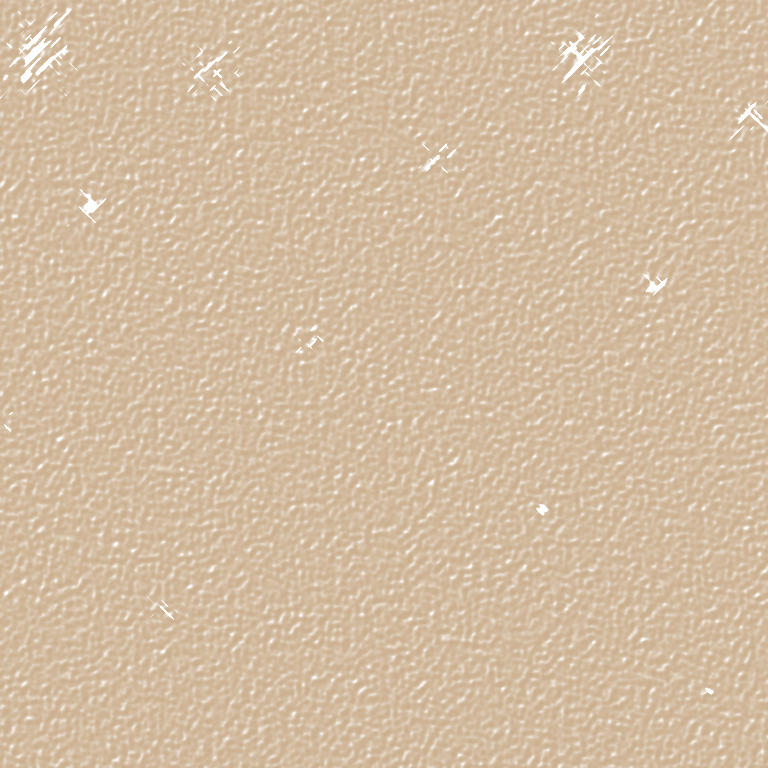
A WebGL 2 fragment shader for this texture:

```glsl
#version 300 es
precision highp float;
// Sand-coloured embossed plaster with glossy specks and patches of white diagonal scratches.

uniform vec2 u_resolution;
out vec4 fragColor;

// Colours
const vec3 SAND = vec3(0.81, 0.71, 0.59);
const vec3 WHITE = vec3(1.0);

// Grain relief
const float GRAIN_CELLS = 100.0;             // coarse grain cells across the canvas
const float FINE_RATIO = 1.35;               // fine grain frequency against coarse
const float FINE_WEIGHT = 0.7;
const vec2 LIGHT_DIR = vec2(-0.64, 0.77);
const float EMBOSS_STEP = 0.25;              // half distance between height samples, in cells
const float SLOPE_SPREAD = 0.36;             // typical slope, used to normalise

// Tone curve: share of white = GAIN * exp(RISE * slope) + OFFSET
const float TONE_GAIN = 0.206;
const float TONE_RISE = 0.58;
const float TONE_OFFSET = -0.13;

// Scratches
const int PATCHES = 12;
const float PATCH_SMALL = 0.014;
const float PATCH_LARGE = 0.05;
const vec2 STREAK_CELLS = vec2(50.0, 300.0); // along and across a scratch
const float SCRATCH_COVER = 0.55;
const float SCRATCH_SOFT = 0.12;

// Integer hash of a lattice point, two values in 0..1
vec2 hash2(vec2 cell, uint seed) {
    uvec2 v = uvec2(ivec2(cell)) + uvec2(seed, seed * 7919u);
    v = v * 1664525u + 1013904223u;
    v.x += v.y * 1664525u;
    v.y += v.x * 1664525u;
    v ^= v >> 16u;
    v.x += v.y * 1664525u;
    v.y += v.x * 1664525u;
    v ^= v >> 16u;
    return vec2(v >> 8u) / 16777216.0;
}

vec2 fade(vec2 f) {
    return f * f * f * (f * (f * 6.0 - 15.0) + 10.0);
}

float cornerRamp(vec2 cell, vec2 corner, vec2 f, uint seed) {
    float angle = 6.2832 * hash2(cell + corner, seed).x;
    return dot(vec2(cos(angle), sin(angle)), f - corner);
}

float gradientNoise(vec2 p, uint seed) {
    vec2 cell = floor(p), f = fract(p), w = fade(f);
    float low = mix(cornerRamp(cell, vec2(0, 0), f, seed), cornerRamp(cell, vec2(1, 0), f, seed), w.x);
    float high = mix(cornerRamp(cell, vec2(0, 1), f, seed), cornerRamp(cell, vec2(1, 1), f, seed), w.x);
    return mix(low, high, w.y);
}

float valueNoise(vec2 p, uint seed) {
    vec2 cell = floor(p), w = fade(fract(p));
    float low = mix(hash2(cell, seed).x, hash2(cell + vec2(1, 0), seed).x, w.x);
    float high = mix(hash2(cell + vec2(0, 1), seed).x, hash2(cell + vec2(1, 1), seed).x, w.x);
    return mix(low, high, w.y);
}

// Plaster height from two grain layers, the fine one turned to hide the lattice
float grainHeight(vec2 p) {
    mat2 turn = mat2(0.8, 0.6, -0.6, 0.8);
    return gradientNoise(p, 11u) + FINE_WEIGHT * gradientNoise(turn * p * FINE_RATIO + 17.3, 23u);
}

// Turns canvas axes so that x runs up-right and y runs up-left
vec2 toDiagonal(vec2 p) {
    return vec2(p.x + p.y, p.y - p.x) * 0.7071;
}

// Scratch density for the up-right (x) and up-left (y) strokes
vec2 scratchDensity(vec2 uv) {
    vec2 density = vec2(0.0);
    for (int i = 0; i < PATCHES; i++) {
        float t = float(i) / float(PATCHES - 1);
        float spread = fract(0.09 + float(i) * 0.618);
        vec2 centre = vec2(mix(spread, smoothstep(0.0, 1.0, spread), 0.6), 0.94 - 0.85 * pow(t, 1.7));
        centre += 0.03 * (hash2(vec2(i, 5), 3u) - 0.5);
        float size = mix(PATCH_SMALL, PATCH_LARGE, pow(1.0 - t, 3.0));
        vec2 q = toDiagonal(uv - centre) / size;
        vec2 along = q * vec2(0.7, 1.3), cross = q * vec2(1.3, 0.7);
        vec2 strength = vec2(mix(1.0, 0.7, t), mix(0.6, 1.0, t));
        density = max(density, strength * exp(-vec2(dot(along, along), dot(cross, cross))));
    }
    return density;
}

void main() {
    vec2 uv = gl_FragCoord.xy / min(u_resolution.x, u_resolution.y);

    // Embossed grain
    vec2 p = uv * GRAIN_CELLS;
    vec2 reach = LIGHT_DIR * EMBOSS_STEP;
    float slope = (grainHeight(p - reach) - grainHeight(p + reach)) / SLOPE_SPREAD;
    float shine = min(TONE_GAIN * exp(TONE_RISE * slope) + TONE_OFFSET, 1.0);
    vec3 colour = mix(SAND, WHITE, shine);

    // Scratches, broken up by the grain
    vec2 d = toDiagonal(uv);
    vec2 streak = vec2(valueNoise(d * STREAK_CELLS, 41u), valueNoise(d.yx * STREAK_CELLS, 59u));
    vec2 threshold = 1.05 - SCRATCH_COVER * scratchDensity(uv);
    vec2 scratch = smoothstep(vec2(0.0), vec2(SCRATCH_SOFT), streak + 0.04 * slope - threshold);
    colour = mix(colour, WHITE, max(scratch.x, scratch.y));

    fragColor = vec4(colour, 1.0);
}
```
